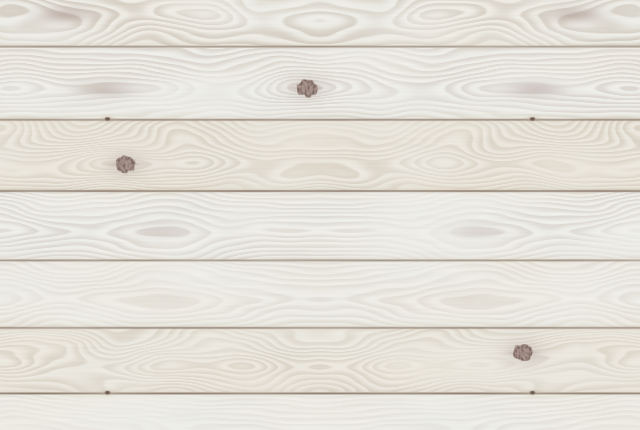
A Shadertoy shader for this texture:

```glsl
// Whitewashed horizontal pine boards with mirrored grain, knots, nails and thin seams.
#define FIRST_SEAM 0.085     // height of the lowest seam
#define BOARD_HEIGHT 0.1503  // height of a board at the lowest seam
#define BOARD_GROWTH 0.0022  // boards get slightly taller upward
#define RINGS 12.0           // growth lines across a board
#define SEAM_WIDTH 0.0021
#define KNOT_RADIUS 0.020
#define GRAIN_CONTRAST 0.62
#define WHITEWASH vec3(0.937, 0.937, 0.918)
#define CREAM vec3(0.918, 0.900, 0.860)
#define TAN vec3(0.760, 0.705, 0.625)
#define MAUVE vec3(0.640, 0.550, 0.530)
#define DARK_WOOD vec3(0.370, 0.300, 0.260)

// Per board, bottom to top: eye distance from centre, waviness, grain strength, warmth
const vec4 BOARDS[7] = vec4[7](
    vec4(0.400, 1.5, 0.35, 0.25), vec4(0.170, 6.0, 0.70, 0.75),
    vec4(0.240, 2.0, 0.42, 0.25), vec4(0.245, 2.0, 0.65, 0.10),
    vec4(0.180, 6.0, 0.75, 0.85), vec4(0.333, 3.0, 0.75, 0.15),
    vec4(0.400, 4.0, 1.00, 0.35));
const float STAINS[7] = float[7](0.0, 0.0, 0.15, 0.30, 0.0, 0.60, 0.75);
const vec2 KNOTS[3] = vec2[3](vec2(0.480, 0.795), vec2(0.196, 0.618), vec2(0.818, 0.180));

vec2 randomGradient(vec2 cell) {
    vec3 q = fract(cell.xyx * vec3(0.1031, 0.1030, 0.0973));
    q += dot(q, q.yzx + 33.33);
    float angle = 6.2832 * fract((q.x + q.y) * q.z);
    return vec2(cos(angle), sin(angle));
}

float gradientNoise(vec2 p) {
    vec2 i = floor(p), f = fract(p);
    vec2 s = f * f * f * (f * (f * 6.0 - 15.0) + 10.0);
    vec2 e = vec2(1, 0);
    float low = mix(dot(randomGradient(i), f),
                    dot(randomGradient(i + e), f - e), s.x);
    float high = mix(dot(randomGradient(i + e.yx), f - e.yx),
                     dot(randomGradient(i + 1.0), f - 1.0), s.x);
    return mix(low, high, s.y);
}

float bell(vec2 d) { return exp(-dot(d, d)); }

// Growth line: slow darkening, then a quick return to pale wood
float ringTone(float h, float blur) {
    float s = fract(h);
    float tone = smoothstep(0.1, 0.78, s) * (1.0 - smoothstep(0.82, 1.0, s));
    return mix(tone, 0.4, smoothstep(0.3, 0.9, blur));
}

void mainImage(out vec4 fragColor, in vec2 fragCoord) {
    vec2 p = fragCoord / iResolution.y;
    float aspect = iResolution.x / iResolution.y;
    float pixel = 1.0 / iResolution.y;

    // Board coordinate: whole numbers lie on the seams
    float root = sqrt(BOARD_HEIGHT * BOARD_HEIGHT + 4.0 * BOARD_GROWTH * (p.y - FIRST_SEAM));
    float board = (root - BOARD_HEIGHT) / (2.0 * BOARD_GROWTH);
    float row = floor(board), v = board - row;
    int index = clamp(int(row) + 1, 0, 6);
    vec4 style = BOARDS[index];
    vec2 seed = vec2(17.3, 41.7) * (row + 3.0);

    // Grain height field, mirrored about the middle, with long eyes
    float offset = p.x / aspect - 0.5;
    float m = sqrt(offset * offset + 0.0004);
    float eyeY = v - 0.42;
    vec2 grainPos = vec2(m * aspect, v);
    float wells = exp(-pow((m - style.x) / 0.10, 2.0)) + exp(-pow((m - 0.5) / 0.06, 2.0));
    float h = RINGS * sqrt(eyeY * eyeY + 0.004) - 2.6 * wells;
    h += style.y * gradientNoise(grainPos * vec2(5.0, 1.8) + seed);
    h += 0.7 * gradientNoise(grainPos * vec2(9.0, 5.0) + seed.yx);
    for (int i = 0; i < 3; i++) {
        vec2 d = p - KNOTS[i] * vec2(aspect, 1);
        h -= 4.0 * bell(d * vec2(11, 26));
    }
    float ring = ringTone(h, fwidth(h));

    // Wood colour: broad clouds, growth lines and fine fibres
    float cloud = gradientNoise(grainPos * vec2(3.0, 2.0) + seed + 7.0);
    float patches = smoothstep(-0.45, 0.35, gradientNoise(p * vec2(3.0, 9.0) + seed));
    float fibre = gradientNoise(p * vec2(7.0, 170.0) + seed);
    vec3 color = mix(WHITEWASH, CREAM, clamp(style.w + 0.5 * cloud, 0.0, 1.0));
    vec3 line = mix(TAN * vec3(0.98, 1.0, 1.06), TAN, style.w);
    color = mix(color, line, ring * style.z * GRAIN_CONTRAST * mix(0.25, 0.8, patches));
    color += 0.018 * fibre + 0.012 * cloud;
    vec2 stainPos = vec2(m - style.x, eyeY) / vec2(0.04, 0.10);
    color = mix(color, MAUVE, 0.6 * STAINS[index] * bell(stainPos));

    // Knots: tinted halo, side cracks, mottled heart and dark rim
    for (int i = 0; i < 3; i++) {
        vec2 d = p - KNOTS[i] * vec2(aspect, 1);
        float r = length(d * vec2(0.9, 1.0)) / KNOT_RADIUS + 0.35 * gradientNoise(d * 75.0 + float(i) * 9.0);
        float mottle = gradientNoise(d * vec2(170, 130) + float(i) * 5.0);
        float rim = smoothstep(0.55, 0.95, r);
        color = mix(color, MAUVE, 0.28 * bell(d * vec2(22, 34)));
        color = mix(color, MAUVE, 0.6 * bell(d / vec2(0.028, 0.003)));
        vec3 heart = mix(MAUVE, DARK_WOOD, clamp(0.15 + 0.4 * rim + 0.9 * mottle, 0.0, 1.0));
        color = mix(color, heart, 0.9 * (1.0 - smoothstep(0.85, 1.1, r)));
    }

    // Seams: thin worn gap with a soft warm shade above it
    float seam = floor(board + 0.5);
    float gap = (board - seam) * root;
    float wear = gradientNoise(vec2(p.x * 6.0, seam * 7.3));
    float depth = 0.72 + 0.14 * sin(seam * 2.1 + 1.2) + 0.25 * wear;
    color = mix(color, TAN, 0.35 * exp(-abs(gap) / (gap > 0.0 ? 0.006 : 0.003)));
    float edge = max(pixel, 0.0012);
    float gapMask = 1.0 - smoothstep(SEAM_WIDTH - edge, SEAM_WIDTH + edge, abs(gap));
    color = mix(color, mix(TAN, DARK_WOOD, 0.55), gapMask * clamp(depth, 0.0, 1.0));

    // A mirrored pair of nail heads on every fourth seam
    if (mod(seam, 4.0) < 0.5) {
        vec2 nail = vec2((abs(offset) - 0.332) * aspect, gap - 0.002);
        float size = length(nail * vec2(0.7, 1.0));
        color = mix(color, TAN, 0.6 * bell(nail / vec2(0.014, 0.006)));
        color = mix(color, DARK_WOOD, 0.85 * (1.0 - smoothstep(0.004 - pixel, 0.004 + pixel, size)));
    }
    fragColor = vec4(clamp(color, 0.0, 1.0), 1.0);
}
```
